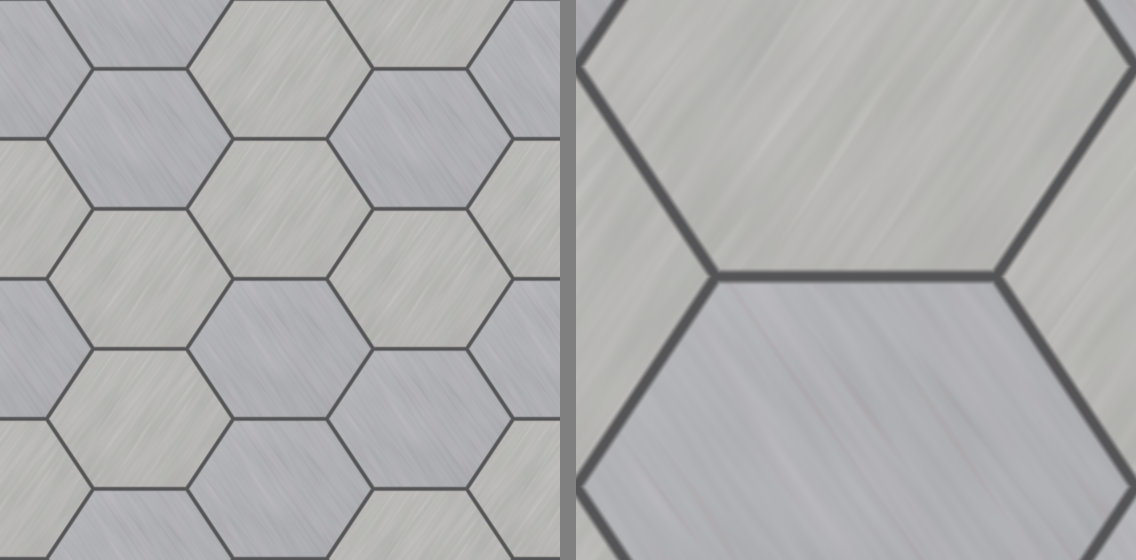
Left, the full canvas; right, a detail of the centre.
This pattern is drawn by a Shadertoy shader. Its source:

```glsl
// Brushed stone hexagons in four columns and four rows with dark joints.
// Two interleaved lattices give the nearest cell; every cell carries a warm or a
// cool finish with streaks of gradient noise in local, hence seamless, coordinates.

const float HEX_HALF_HEIGHT = 0.125;
const float HEX_HALF_WIDTH = 1.0 / 6.0;
const float JOINT_HALF_WIDTH = 0.0034;
const float JOINT_SOFTNESS = 0.0021;
const float JOINT_OFFSET = 0.002;
const float BRUSH_ANGLE = 0.96;
const vec3 JOINT_COLOR = vec3(0.335, 0.335, 0.34);
const vec3 WARM_COLOR = vec3(0.718, 0.716, 0.706);
const vec3 COOL_COLOR = vec3(0.688, 0.692, 0.706);

// Unit gradient at a lattice point, from an integer hash
vec2 latticeGradient(vec2 cell) {
    uvec2 q = uvec2(ivec2(cell) + 4096);
    uint h = q.x * 73856093u ^ q.y * 19349663u;
    h = (h ^ (h >> 15)) * 668265263u;
    h = (h ^ (h >> 13)) * 374761393u;
    float angle = 6.28319 * float((h >> 8) & 65535u) / 65536.0;
    return vec2(cos(angle), sin(angle));
}

float cornerNoise(vec2 cell, vec2 f, vec2 corner) {
    return dot(latticeGradient(cell + corner), f - corner);
}

float gradientNoise(vec2 p) {
    vec2 cell = floor(p);
    vec2 f = p - cell;
    vec2 w = f * f * f * (f * (f * 6.0 - 15.0) + 10.0);
    float low = mix(cornerNoise(cell, f, vec2(0, 0)), cornerNoise(cell, f, vec2(1, 0)), w.x);
    float high = mix(cornerNoise(cell, f, vec2(0, 1)), cornerNoise(cell, f, vec2(1, 1)), w.x);
    return mix(low, high, w.y);
}

// Distance from inside a hexagon to its border, negative outside
float hexInset(vec2 p) {
    vec2 q = abs(p);
    vec2 slantNormal = normalize(vec2(3.0, 2.0));
    float slant = dot(vec2(HEX_HALF_WIDTH, 0.0) - q, slantNormal);
    return min(slant, HEX_HALF_HEIGHT - q.y);
}

// Nearest centre of a lattice with the given origin
vec2 latticeCentre(vec2 p, vec2 origin) {
    vec2 pitch = vec2(0.5, 0.25);
    return origin + pitch * floor((p - origin) / pitch + 0.5);
}

// Finish per column and row: one bit per row, set where the tile is warm
bool isWarm(vec2 centre) {
    ivec4 warmRows = ivec4(5, 6, 12, 5);
    int column = int(mod(floor(centre.x * 4.0 + 0.5), 4.0));
    int row = int(mod(floor(centre.y * 4.0 + 0.25), 4.0));
    return ((warmRows[column] >> row) & 1) == 1;
}

// Brushed surface: soft clouds, broad bands, fine grain and thin scratches
vec3 brushedFinish(vec2 local, bool warm) {
    vec2 p = warm ? local : vec2(-local.x, local.y);
    float c = cos(BRUSH_ANGLE);
    float s = sin(BRUSH_ANGLE);
    vec2 brush = vec2(c * p.x + s * p.y, c * p.y - s * p.x);
    vec2 seed = warm ? vec2(3.3, 7.7) : vec2(41.6, 23.4);

    float clouds = gradientNoise(local * 16.0 + seed);
    float bands = gradientNoise(brush * vec2(6.0, 48.0) + seed.yx);
    float grain = gradientNoise(brush * vec2(14.0, 150.0) + seed);
    float scratchNoise = gradientNoise(brush * vec2(8.0, 125.0) - seed);
    float scratch = smoothstep(0.22, 0.5, scratchNoise);

    float shade = 0.014 * clouds + 0.024 * bands + 0.026 * grain;
    vec2 slope = warm ? vec2(-0.02, 0.07) : vec2(-0.06, 0.07);
    shade += dot(local, slope);
    vec3 scratchTint = warm ? vec3(0.022) : vec3(-0.006, -0.022, -0.020);
    vec3 cloudTint = vec3(0.010, -0.004, 0.004) * bands;
    return (warm ? WARM_COLOR : COOL_COLOR) + shade + cloudTint + scratchTint * scratch;
}

void mainImage(out vec4 fragColor, in vec2 fragCoord) {
    vec2 p = fragCoord / iResolution.xy - vec2(0.0, JOINT_OFFSET);
    float pixel = 1.0 / min(iResolution.x, iResolution.y);

    // Pick the hexagon that holds this point
    vec2 evenCentre = latticeCentre(p, vec2(0.0, 0.125));
    vec2 oddCentre = latticeCentre(p, vec2(0.25, 0.0));
    float evenInset = hexInset(p - evenCentre);
    float oddInset = hexInset(p - oddCentre);
    vec2 centre = evenInset > oddInset ? evenCentre : oddCentre;
    float inset = max(evenInset, oddInset);

    // Lay the tile over the joint with a soft edge
    vec3 tile = brushedFinish(p - centre, isWarm(centre));
    float soft = max(JOINT_SOFTNESS, 0.75 * pixel);
    float cover = smoothstep(JOINT_HALF_WIDTH - soft, JOINT_HALF_WIDTH + soft, inset);
    fragColor = vec4(mix(JOINT_COLOR, tile, cover), 1.0);
}
```
